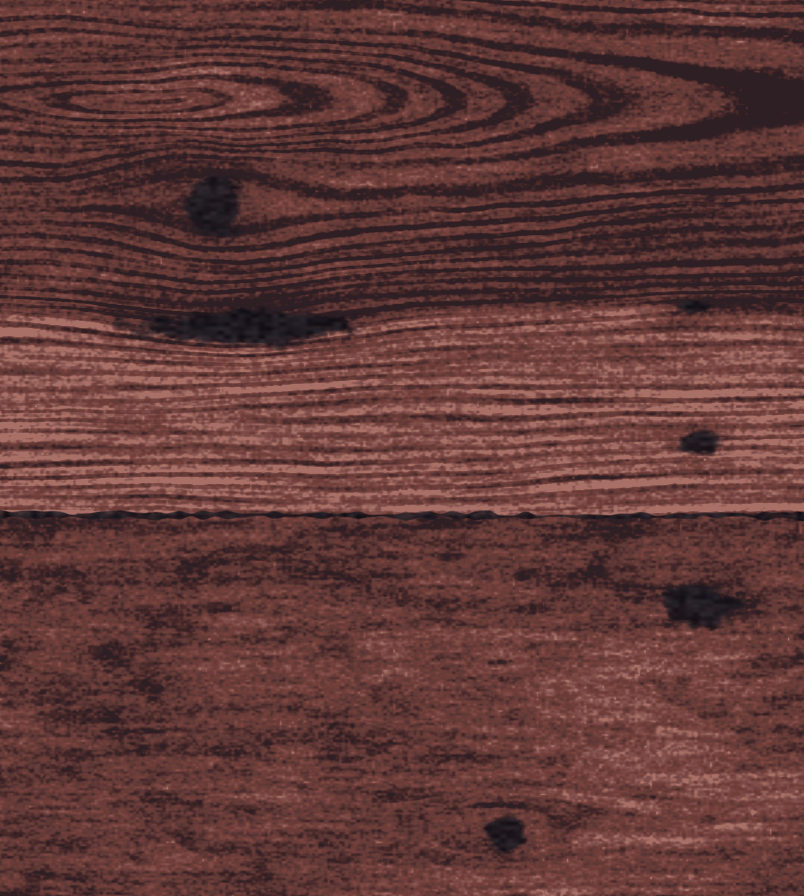
Reproduce this texture procedurally as a WebGL 2 fragment shader.

```glsl
#version 300 es
precision highp float;

uniform vec2 u_resolution;
out vec4 fragColor;

const float SEAM_Y = 0.4245;
const vec2 MAIN_KNOT = vec2(0.241, 0.772);
const vec3 SOOT = vec3(0.095, 0.085, 0.115);

// Wood tones from darkest to lightest
const vec3 TONES[6] = vec3[6](
  vec3(0.18, 0.12, 0.14), vec3(0.28, 0.155, 0.16), vec3(0.375, 0.225, 0.215),
  vec3(0.45, 0.245, 0.225), vec3(0.51, 0.315, 0.30), vec3(0.66, 0.44, 0.40));

// Knots and stains: centre, radii
const vec4 MARKS[6] = vec4[6](
  vec4(MAIN_KNOT, 0.034, 0.036), vec4(0.273, 0.635, 0.125, 0.020),
  vec4(0.775, 0.657, 0.020, 0.009), vec4(0.784, 0.504, 0.023, 0.014),
  vec4(0.781, 0.325, 0.044, 0.023), vec4(0.564, 0.071, 0.021, 0.022));

float hash(vec2 p) {
  vec3 q = fract(p.xyx * 0.1031);
  q += dot(q, q.yzx + 33.33);
  return fract((q.x + q.y) * q.z);
}

float noise(vec2 p) {
  vec2 i = floor(p), f = fract(p);
  f = f * f * (3.0 - 2.0 * f);
  return mix(mix(hash(i), hash(i + vec2(1, 0)), f.x),
             mix(hash(i + vec2(0, 1)), hash(i + vec2(1, 1)), f.x), f.y);
}

float fbm(vec2 p) {
  float sum = 0.0, gain = 0.533;
  for (int i = 0; i < 4; i++) {
    sum += gain * noise(p);
    p = p * 2.03 + 17.3;
    gain *= 0.5;
  }
  return sum;
}

float bell(float x, float width) {
  return exp(-x * x / (width * width));
}

vec3 woodTone(float t) {
  float s = clamp(t, 0.0, 0.999) * 5.0;
  int i = int(s);
  return mix(TONES[i], TONES[i + 1], fract(s));
}

// Height with the grain lines parted around a knot
float partAround(vec2 p, vec2 centre, vec2 reach) {
  vec2 d = (p - centre) / reach;
  return p.y - (p.y - centre.y) * exp(-dot(d, d));
}

// Thin dark late wood between wider early wood, with lines of uneven weight
float rings(float phase, float x) {
  float wave = 0.5 + 0.5 * sin(6.2832 * phase);
  float weight = 0.3 + 1.1 * noise(vec2(x * 5.0, phase * 0.9 + 5.0));
  float streak = noise(vec2(x * 11.0, phase * 3.7));
  return (smoothstep(0.05, 0.6, wave) - 0.63) * weight + 0.65 * (streak - 0.5);
}

float upperBoard(vec2 p) {
  vec2 q = p;
  float calm = smoothstep(0.6, 0.8, p.y);
  q.y += mix(0.012, 0.03, calm) * (fbm(p * vec2(5.0, 8.0)) - 0.5);
  q.y += 0.016 * bell(p.x - 0.27, 0.15) * bell(p.y - 0.62, 0.06);
  q.y = partAround(q, MAIN_KNOT, vec2(0.12, 0.065));

  // Pointed arches along the heart of the board
  float side = q.x - 0.2;
  float spread = 0.11 * (1.0 - exp(-2.3 * max(side, -0.5 * side)));
  float depth = length(vec2(q.y - 0.89, spread));
  float phase = depth * 72.0 + 1.6 * noise(vec2(p.x * 2.5, depth * 24.0));
  float grain = rings(phase, p.x);
  float fibre = noise(vec2(p.x * 13.0, q.y * 190.0 + 3.0)) - 0.5;

  float edge = 0.655 - 0.03 * bell(p.x - 0.27, 0.13) + 0.018 * (fbm(p * vec2(7.0, 20.0)) - 0.5);
  float pale = smoothstep(0.009, -0.009, p.y - edge);
  float shade = 0.17 * bell(p.y - edge - 0.015, 0.03)
              + 0.13 * bell(p.y - 0.74, 0.06) * smoothstep(0.2, 0.5, p.x);
  float patches = 0.5 * (fbm(p * vec2(6.0, 9.0) + 3.0) - 0.5);
  float heart = 0.16 * bell(p.y - 0.885, 0.035) * bell(p.x - 0.22, 0.12);
  float darkWood = 0.34 + patches + heart - shade + 0.46 * grain + 0.28 * fibre;
  float paleWood = 0.70 + 0.5 * patches + 0.52 * grain + 0.42 * fibre;
  return mix(darkWood, paleWood, pale);
}

float lowerBoard(vec2 p) {
  float y = partAround(p, vec2(0.564, 0.071), vec2(0.09, 0.04));
  y += 0.015 * (fbm(p * vec2(4.0, 6.0) + 9.0) - 0.5);
  float streaks = noise(vec2(p.x * 16.0, y * 190.0)) - 0.5;
  float broad = noise(vec2(p.x * 4.0, y * 60.0)) - 0.5;
  float blotch = fbm(p * vec2(7.0, 11.0) + 31.0) - 0.5;
  float flecks = smoothstep(0.55, 0.72, fbm(p * vec2(24.0, 50.0) + 7.0));
  float cracks = smoothstep(0.62, 0.8, noise(vec2(p.x * 11.0, y * 95.0) + 4.0))
               * bell(p.y - 0.1, 0.02) * bell(p.x - 0.43, 0.2);
  float swirl = sin(y * 330.0 + 9.0 * p.x) * smoothstep(0.5, 0.7, p.x) * smoothstep(0.13, 0.05, p.y);
  return 0.42 + 0.15 * smoothstep(0.25, 0.75, p.x) - 0.1 * smoothstep(0.1, 0.0, p.y)
       + 0.38 * streaks + 0.22 * broad + 0.6 * blotch - 0.24 * flecks - 0.5 * cracks + 0.1 * swirl;
}

void main() {
  vec2 p = gl_FragCoord.xy / u_resolution.y;
  float seamY = SEAM_Y + 0.003 * (noise(vec2(p.x * 70.0, 2.0)) - 0.5);
  float tone = mix(lowerBoard(p), upperBoard(p), smoothstep(-0.0015, 0.0015, p.y - seamY));

  // Fine fibres and worn specks
  tone += 0.38 * (noise(p * vec2(170.0, 370.0)) - 0.5) + 0.32 * (noise(p * 300.0 + 8.0) - 0.5);
  tone += 0.25 * smoothstep(0.88, 1.0, noise(p * 150.0));
  tone += 0.16 * bell(p.y - seamY - 0.009, 0.005) - 0.16 * bell(p.y - seamY + 0.014, 0.012);

  // Ragged knots and stains
  float soot = 0.0;
  float ragged = 1.0 * (fbm(p * vec2(45.0, 80.0)) - 0.5);
  for (int i = 0; i < 6; i++) {
    float d = length((p - MARKS[i].xy) / MARKS[i].zw);
    soot = max(soot, smoothstep(1.15, 0.7, d + ragged));
    tone -= 0.26 * exp(-0.45 * d * d);
  }

  // Broken gap between the boards
  float gapWidth = 0.0042 * noise(vec2(p.x * 75.0, 6.0)) + 0.0016 * noise(vec2(p.x * 12.0, 9.0)) - 0.0003;
  float gap = smoothstep(0.0013, -0.0008, abs(p.y - seamY) - gapWidth);
  soot = max(0.88 * soot, gap * (0.7 + 0.3 * noise(p * 140.0)));

  vec3 color = woodTone(tone);
  color = mix(color, SOOT + 0.11 * (noise(p * vec2(130.0, 210.0)) - 0.45), soot);
  fragColor = vec4(color, 1.0);
}
```
